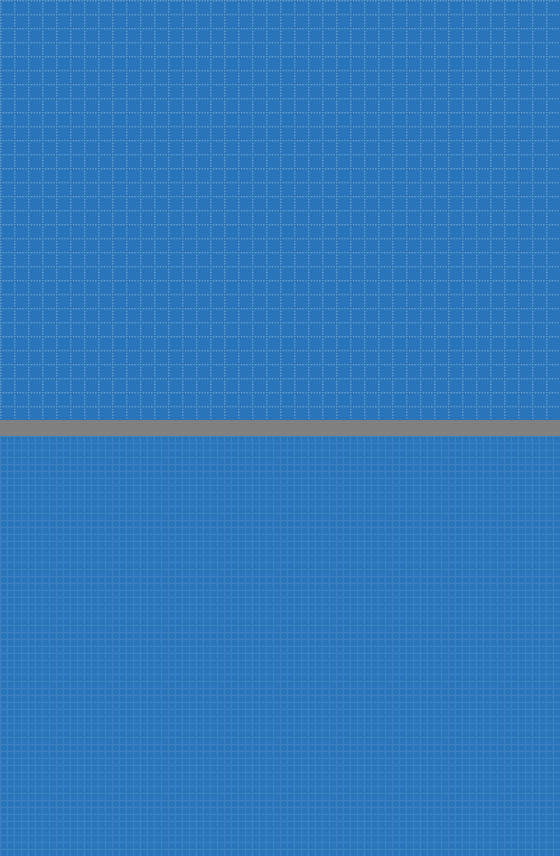
Top: one tile. Bottom: repeated 2 by 2.
Write a Shadertoy shader that draws this pattern.

```glsl
// Blue drafting paper: 40 by 30 square cells ruled with dotted pale lines.
// Each ruling is a row of square dots, five per cell; periodic pulses are
// integrated over the pixel for smooth edges, and whole counts make it tile.

// Integral from 0 to x of a unit-period pulse that is on for the given width
vec2 pulseIntegral(vec2 x, float width) {
    return floor(x) * width + min(fract(x), width);
}

// Mean of the pulse over a footprint centred on x, separately per axis
vec2 pulseCoverage(vec2 x, float width, vec2 footprint) {
    vec2 upper = pulseIntegral(x + 0.5 * footprint, width);
    vec2 lower = pulseIntegral(x - 0.5 * footprint, width);
    return (upper - lower) / footprint;
}

void mainImage(out vec4 fragColor, in vec2 fragCoord) {
    // Cell coordinates, counted from the upper left corner
    vec2 cells = vec2(40.0, 30.0);
    vec2 pixel = cells / iResolution.xy;
    vec2 p = vec2(fragCoord.x, iResolution.y - fragCoord.y) * pixel;

    // Rulings one tenth of a cell wide, broken into dots of the same size
    vec2 ruling = pulseCoverage(p, 0.1, pixel);
    vec2 dots = pulseCoverage(p * 5.0, 0.5, pixel * 5.0);

    // Union of both directions, counting the shared crossing dot once
    float ink = ruling.x * dots.y + ruling.y * dots.x - ruling.x * ruling.y;

    vec3 paperBlue = vec3(0.163, 0.457, 0.729);
    vec3 paleBlue = vec3(0.4, 0.62, 0.817);
    fragColor = vec4(mix(paperBlue, paleBlue, clamp(ink, 0.0, 1.0)), 1.0);
}
```
